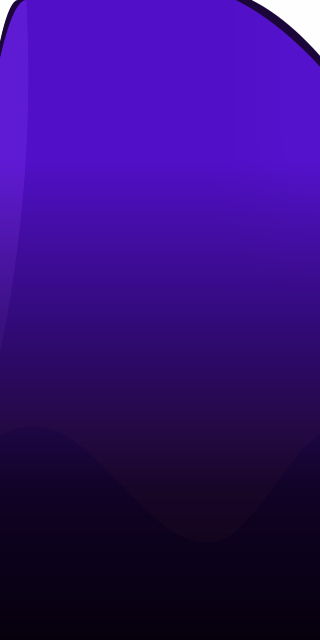
Write a Shadertoy shader that draws this background.

```glsl
// Violet dome with a dark rim on white, fading down to near black past a faint wave.
#define VIOLET vec3(0.318, 0.060, 0.780)
#define INDIGO vec3(0.200, 0.040, 0.480)
#define PLUM vec3(0.118, 0.026, 0.268)
#define NIGHT vec3(0.064, 0.010, 0.145)
#define ABYSS vec3(0.024, 0.000, 0.050)
#define RIM vec3(0.100, 0.025, 0.220)
#define PAPER vec3(0.995)
#define SHEEN vec3(0.055, 0.040, 0.050)
#define WAVE_TINT vec3(0.026, 0.012, 0.005)

const float PI = 3.14159265;

// Antialiased coverage of the region where field is positive.
float coverage(float field) {
    return smoothstep(-0.5, 0.5, field / max(fwidth(field), 1e-5));
}

// Depth of the dome outline below the top edge.
// leftSize: width and height of the left corner; right: start and bend.
float domeDepth(float x, vec2 leftSize, vec2 right) {
    float left = max(1.0 - x / leftSize.x, 0.0);
    float run = max(x - right.x, 0.0);
    return leftSize.y * left * left + run * (0.25 + right.y * run);
}

// Vertical blend from abyss at the bottom to violet at the top.
vec3 verticalGradient(float height) {
    vec3 color = mix(ABYSS, NIGHT, clamp(height / 0.23, 0.0, 1.0));
    color = mix(color, PLUM, clamp((height - 0.23) / 0.103, 0.0, 1.0));
    color = mix(color, INDIGO, clamp((height - 0.333) / 0.167, 0.0, 1.0));
    return mix(color, VIOLET, clamp((height - 0.5) / 0.25, 0.0, 1.0));
}

// Wave depth: crest at the left, trough at x = 0.65, steeper on the right.
float waveDepth(float x) {
    float offset = x - 0.651;
    float halfPeriod = offset < 0.0 ? 0.547 : 0.417;
    return 0.757 + 0.091 * cos(PI * offset / halfPeriod);
}

void mainImage(out vec4 fragColor, in vec2 fragCoord) {
    vec2 uv = fragCoord / iResolution.xy;
    float depth = 1.0 - uv.y;
    vec3 color = verticalGradient(uv.y);

    // Soft light along the upper right
    float rightGlow = smoothstep(0.65, 1.0, uv.x) * smoothstep(0.5, 0.8, uv.y);
    color += vec3(0.012, 0.012, 0.025) * rightGlow;

    // Curved sheen along the left side
    float bow = depth - 0.117;
    float sheen = coverage(0.0885 - 0.468 * bow * bow - uv.x);
    color += SHEEN * sheen * mix(1.0, 0.6, smoothstep(0.3, 0.55, depth));

    // Faint warm layer ending at the wave
    float aboveWave = coverage(waveDepth(uv.x) - depth);
    color += WAVE_TINT * aboveWave * smoothstep(0.5, 0.72, depth);

    // Dome rim and the paper beyond it
    float inner = coverage(depth - domeDepth(uv.x, vec2(0.083, 0.091), vec2(0.737, 0.557)));
    float outer = coverage(depth - domeDepth(uv.x, vec2(0.057, 0.065), vec2(0.786, 0.735)));
    color = mix(RIM, color, inner);
    color = mix(PAPER, color, outer);

    fragColor = vec4(color, 1.0);
}
```
